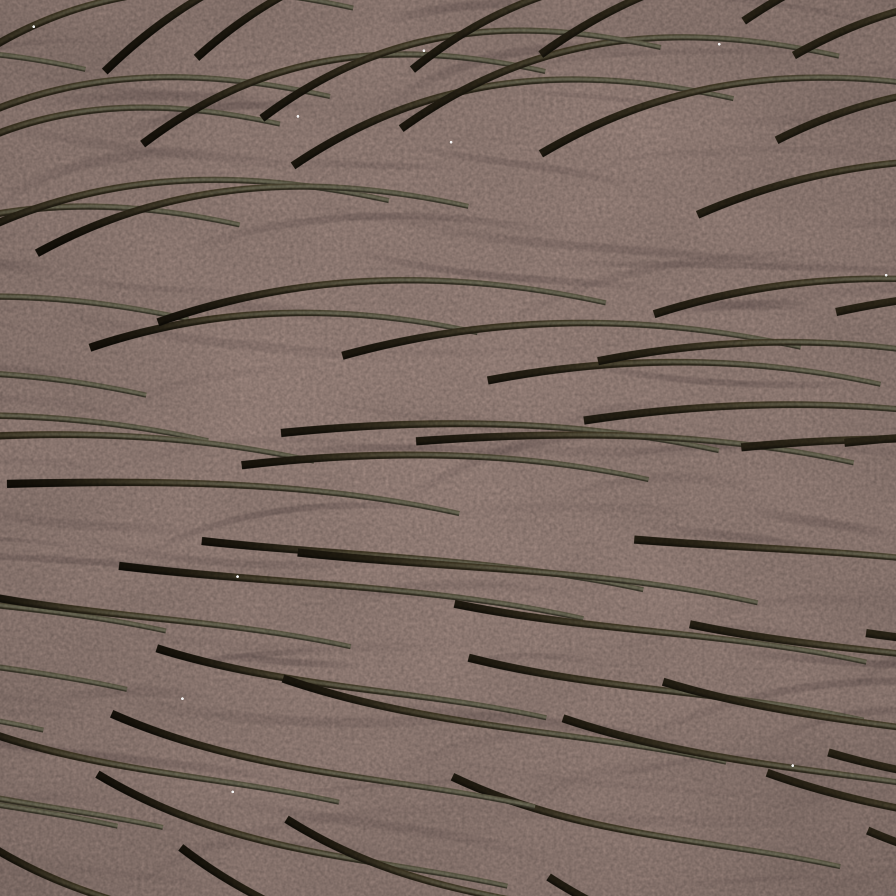
Reproduce this texture procedurally as a WebGL 1 fragment shader.

```glsl
precision highp float;
uniform vec2 u_resolution;

#define HAIR_CELLS 7.0
#define HAIR_LENGTH 0.43
#define HAIR_WIDTH 0.0046
#define TIP_SLOPE -0.22
#define PART_HEIGHT 0.44
#define SHADOW_CELLS 9.0
#define SHADOW_WIDTH 0.0055
#define SHADOW_DEPTH 0.34
#define GRAIN_SCALE 235.0
#define GRAIN_DEPTH 0.17
#define SPECK_RADIUS 0.0015

const vec3 SKIN = vec3(0.550, 0.470, 0.442);
const vec3 SHADOW = vec3(0.300, 0.245, 0.240);
const vec3 ROOT = vec3(0.065, 0.052, 0.028);
const vec3 SHAFT = vec3(0.225, 0.195, 0.125);
const vec3 TIP = vec3(0.325, 0.310, 0.240);
const vec3 SHEEN = vec3(0.410, 0.405, 0.335);

vec2 hash2(vec2 p) {
  vec3 q = fract(p.xyx * vec3(0.1031, 0.1030, 0.0973));
  q += dot(q, q.yzx + 33.33);
  return fract((q.xx + q.yz) * q.zy);
}

float cornerSlope(vec2 cell, vec2 offset) {
  return dot(hash2(cell) * 2.0 - 1.0, offset);
}

float gradientNoise(vec2 p) {
  vec2 i = floor(p), f = fract(p);
  vec2 w = f * f * f * (f * (f * 6.0 - 15.0) + 10.0);
  vec2 e = vec2(1.0, 0.0);
  return mix(
    mix(cornerSlope(i, f), cornerSlope(i + e, f - e), w.x),
    mix(cornerSlope(i + e.yx, f - e.yx), cornerSlope(i + 1.0, f - 1.0), w.x),
    w.y);
}

// Curve whose slope eases from s0 to s1.
// Returns signed distance across, position along 0..1, distance inside the ends.
vec3 strand(vec2 p, float len, float s0, float s1) {
  float t = clamp(p.x / len, 0.0, 1.0);
  float u = 1.0 - t;
  float rise = len * (s0 * (1.0 - u * u * u) + s1 * t * t * t) / 3.0;
  float slope = s0 * u * u + s1 * t * t;
  vec2 q = p - vec2(t * len, rise);
  float across = (q.y - slope * q.x) * inversesqrt(1.0 + slope * slope);
  vec2 tip = p - vec2(len, len * (s0 + s1) / 3.0);
  float fromRoot = (p.x + s0 * p.y) * inversesqrt(1.0 + s0 * s0);
  float fromTip = -(tip.x + s1 * tip.y) * inversesqrt(1.0 + s1 * s1);
  return vec3(across, t, min(fromRoot, fromTip));
}

// Faint blurred strands lying beneath the surface.
float shadowStrands(vec2 uv) {
  float light = 1.0;
  for (int j = -1; j < 10; j++) {
    for (int i = -4; i < 9; i++) {
      vec2 cell = vec2(float(i), float(j));
      vec2 a = hash2(cell + 71.0), b = hash2(cell + 137.0), c = hash2(cell + 211.0);
      vec2 root = (cell + a) / SHADOW_CELLS;
      float s0 = mix(-0.30, 0.85, b.x * b.x);
      vec3 s = strand(uv - root, mix(0.16, 0.46, b.y), s0, mix(-0.35, 0.12, c.x));
      float width = SHADOW_WIDTH * mix(0.6, 1.5, a.y);
      float body = 1.0 - smoothstep(width * 0.35, width, abs(s.x));
      float fade = sin(3.14159 * s.y) * step(0.0, s.z);
      light *= 1.0 - SHADOW_DEPTH * mix(0.25, 1.0, c.y * c.y) * body * fade;
    }
  }
  return light;
}

// Sharp hairs that fan away from the parting height.
vec3 drawHairs(vec3 color, vec2 uv, float px) {
  for (int j = 0; j < 7; j++) {
    for (int i = -4; i < 7; i++) {
      vec2 cell = vec2(float(i), float(j));
      vec2 a = hash2(cell + 17.0), b = hash2(cell + 43.0);
      vec2 root = (cell + a) / HAIR_CELLS;
      float fan = (root.y - PART_HEIGHT) * mix(2.1, 1.1, root.x) + 0.08 * (b.x - 0.5);
      vec3 s = strand(uv - root, HAIR_LENGTH + 0.09 * b.y, fan, TIP_SLOPE);
      float width = HAIR_WIDTH * mix(1.0, 0.62, s.y);
      float cover = 1.0 - smoothstep(width - 0.7 * px, width + 0.7 * px, abs(s.x));
      cover *= smoothstep(-0.7 * px, 0.7 * px, s.z);
      float v = s.x / width;
      vec3 dark = mix(ROOT, SHAFT, 0.5 * clamp(root.x, 0.0, 1.0));
      vec3 hair = mix(dark, SHAFT, smoothstep(0.0, 0.4, s.y));
      hair = mix(hair, TIP, smoothstep(0.3, 0.9, s.y));
      hair *= mix(0.60, 1.05, smoothstep(-1.0, 0.1, v));
      float sheen = (1.0 - smoothstep(0.1, 0.75, abs(v - 0.1))) * smoothstep(0.12, 0.6, s.y);
      color = mix(color, mix(hair, SHEEN, 0.75 * sheen), cover);
    }
  }
  return color;
}

void main() {
  vec2 uv = gl_FragCoord.xy / u_resolution.y;
  float px = 1.0 / u_resolution.y;

  // Skin with soft mottling and darker corners
  vec2 centred = uv - vec2(0.5, 0.55);
  float mottle = gradientNoise(uv * vec2(5.0, 11.0)) + 0.5 * gradientNoise(uv * vec2(13.0, 29.0));
  vec3 color = SKIN * (1.0 + 0.06 * mottle - 0.22 * dot(centred, centred));
  color = mix(SHADOW, color, shadowStrands(uv));

  color = drawHairs(color, uv, px);

  // Fine grain
  float grain = gradientNoise(uv * GRAIN_SCALE) + 0.6 * gradientNoise(uv.yx * GRAIN_SCALE * 1.7 + 9.0);
  color *= 1.0 + GRAIN_DEPTH * grain;

  // Bright specks
  for (int k = 0; k < 10; k++) {
    vec2 spot = hash2(vec2(float(k) * 3.7, 5.3));
    float d = length(uv - spot);
    color = mix(color, vec3(0.96), 1.0 - smoothstep(SPECK_RADIUS - 0.5 * px, SPECK_RADIUS + 0.5 * px, d));
  }
  gl_FragColor = vec4(color, 1.0);
}
```
